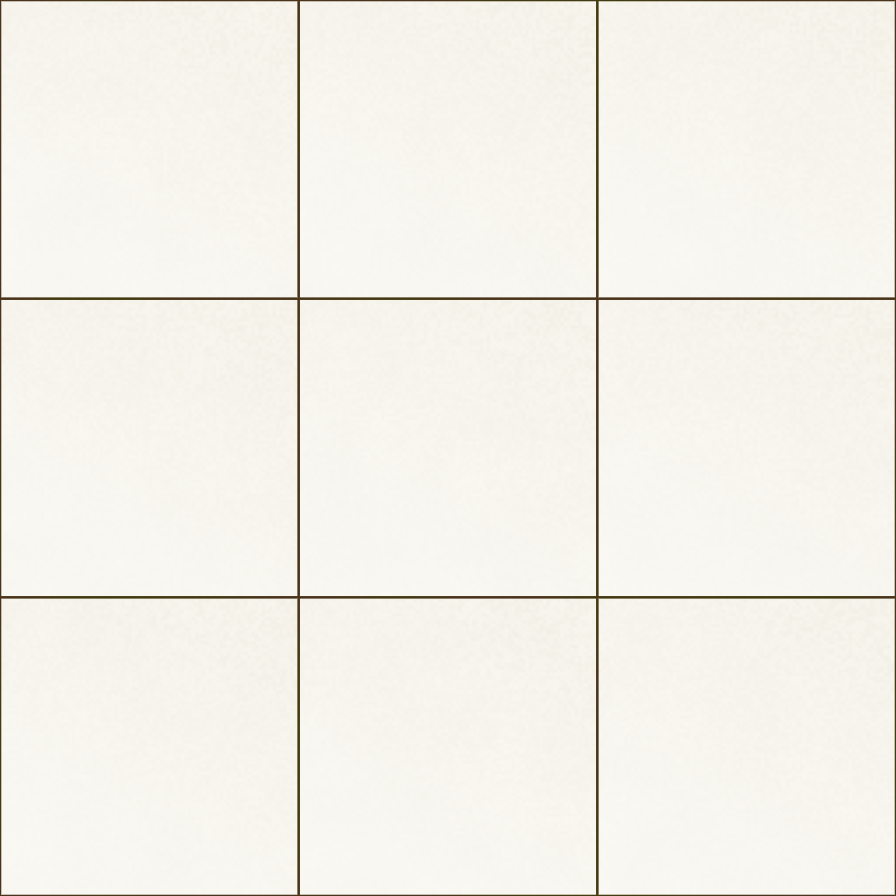
This pattern is drawn by a Shadertoy shader. Its source:

```glsl
// Square cream ceramic tiles with faint glaze speckle and thin dark olive grout.

const float TILES = 3.0;             // repeats across and down
const float GROUT_HALF = 0.0043;     // half the grout width, in tiles
const float SPECKLE_CELLS = 85.0;    // fine grain cells per tile
const float MOTTLE_CELLS = 7.0;      // broad glaze patches per tile
const float GROUT_CELLS = 3.0;       // hue patches per tile along the grout
const float SPECKLE_DEPTH = 0.022;
const float MOTTLE_DEPTH = 0.006;
const vec3 GLAZE_LIGHT = vec3(0.974, 0.969, 0.949);
const vec3 GLAZE_CREAM = vec3(0.960, 0.952, 0.916);
const vec3 SPECKLE_TINT = vec3(0.8, 0.9, 1.3);
const vec3 GROUT_BROWN = vec3(0.29, 0.20, 0.11);
const vec3 GROUT_OLIVE = vec3(0.26, 0.23, 0.06);

float hash(vec2 p) {
    vec3 q = fract(p.xyx * vec3(0.1031, 0.1030, 0.0973));
    q += dot(q, q.yzx + 33.33);
    return fract((q.x + q.y) * q.z);
}

// Value noise that wraps after a whole number of cells
float wrapNoise(vec2 p, float period) {
    vec2 cell = floor(p);
    vec2 f = fract(p);
    f = f * f * (3.0 - 2.0 * f);
    vec2 a = mod(cell, period);
    vec2 b = mod(cell + 1.0, period);
    return mix(mix(hash(a), hash(vec2(b.x, a.y)), f.x),
               mix(hash(vec2(a.x, b.y)), hash(b), f.x), f.y);
}

// Noise over the whole canvas, with the given cells per tile
float canvasNoise(vec2 grid, float cells) {
    return wrapNoise(grid * cells, TILES * cells);
}

vec3 glaze(vec2 grid, vec2 tile) {
    // Creamier towards the upper right of each tile
    float cream = smoothstep(0.05, 0.95, 0.35 * tile.x + 0.65 * tile.y);
    vec3 color = mix(GLAZE_LIGHT, GLAZE_CREAM, cream);

    // Broad mottling and fine speckle, stronger where the glaze is creamy
    float mottle = canvasNoise(grid, MOTTLE_CELLS) - 0.5;
    float grain = canvasNoise(grid, SPECKLE_CELLS) - 0.5;
    float strength = mix(0.3, 1.0, cream);
    return color + mottle * MOTTLE_DEPTH
                 + grain * SPECKLE_DEPTH * strength * SPECKLE_TINT;
}

void mainImage(out vec4 fragColor, in vec2 fragCoord) {
    vec2 grid = fragCoord / iResolution.xy * TILES;
    vec2 tile = fract(grid);

    // Grout coverage from the distance to the nearest tile edge
    vec2 pixel = TILES / iResolution.xy;
    vec2 edge = min(tile, 1.0 - tile);
    vec2 cover = clamp((GROUT_HALF - edge) / pixel + 0.5, 0.0, 1.0);
    float grout = max(cover.x, cover.y);

    float hue = smoothstep(0.2, 0.8, canvasNoise(grid, GROUT_CELLS));
    vec3 groutColor = mix(GROUT_BROWN, GROUT_OLIVE, hue);

    fragColor = vec4(mix(glaze(grid, tile), groutColor, grout), 1.0);
}
```
